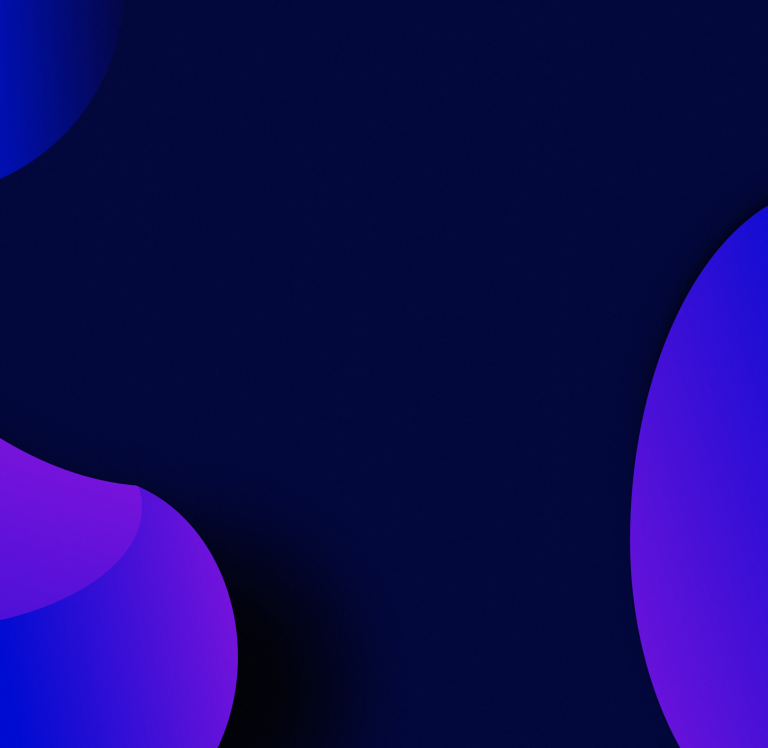
Write a Shadertoy shader that draws this background.

```glsl
// Deep navy backdrop with glossy blue and violet rounded blobs and soft shadows.

const vec3 NAVY     = vec3(0.008, 0.027, 0.235);
const vec3 SHADOW   = vec3(0.008, 0.008, 0.035);
const vec3 BLUE     = vec3(0.000, 0.045, 0.820);
const vec3 VIOLET   = vec3(0.470, 0.075, 0.860);
const vec3 ROYAL    = vec3(0.000, 0.060, 0.680);
const vec3 MIDNIGHT = vec3(0.018, 0.025, 0.270);

// Usual sine hash
float hash(vec2 p) {
    return fract(sin(dot(p, vec2(12.9898, 78.233))) * 43758.5453);
}

// Approximate signed distance to an ellipse, negative inside
float ellipse(vec2 p, vec2 center, vec2 radii) {
    vec2 q = p - center;
    float k0 = length(q / radii) + 1e-4;
    float k1 = length(q / (radii * radii)) + 1e-4;
    return k0 * (k0 - 1.0) / k1;
}

// Antialiased coverage of a distance field
float cover(float d, float pixel) {
    return smoothstep(0.75 * pixel, -0.75 * pixel, d);
}

// Blue to violet ramp shared by the bright blobs
vec3 ramp(float t) {
    return mix(BLUE, VIOLET, clamp(t, 0.0, 1.0));
}

// Thin shadow hugging the outside of a shape
float rimShadow(float d, float width) {
    return exp(-max(d, 0.0) / width);
}

// Lower left blob: a rounded lobe joined to a concave shoulder
float lobe(vec2 p) {
    float body = ellipse(p, vec2(0.1176, 0.1217), vec2(0.2005, 0.242));
    float slope = -0.61 + 2.872 * p.x;
    float curve = 0.4144 - 0.61 * p.x + 1.436 * p.x * p.x;
    float shoulder = (p.y - curve) / length(vec2(1.0, slope));
    return max(shoulder, min(body, p.x - 0.147));
}

// Right blob: taller above its widest point than below
float rightBlob(vec2 p) {
    vec2 center = vec2(1.119, 0.278);
    float height = p.y > center.y ? 0.4746 : 0.426;
    return ellipse(p, center, vec2(0.2767, height));
}

void mainImage(out vec4 fragColor, in vec2 fragCoord) {
    vec2 p = fragCoord / iResolution.y;
    float pixel = 1.0 / iResolution.y;

    float corner = length(p - vec2(-0.1136, 1.016)) - 0.2794;
    float left = lobe(p);
    float petal = ellipse(p, vec2(-0.131, 0.3222), vec2(0.3209, 0.1658));
    float right = rightBlob(p);

    // Backdrop and the wide shadow cast by the lower left blob
    vec3 color = NAVY;
    float spread = length((p - vec2(0.2874, 0.0775)) / vec2(0.274, 0.314));
    color = mix(color, SHADOW, smoothstep(1.0, 0.2, spread));
    color = mix(color, SHADOW, 0.25 * rimShadow(left, 0.02));

    // Rim shadow, strongest on the upper flank of the right blob
    float flank = smoothstep(0.3, 0.65, p.y);
    color = mix(color, SHADOW, mix(0.1, 0.7, flank) * rimShadow(right, 0.012));

    // Upper left disc
    float fade = clamp(p.x / 0.165 - 0.3 * (1.0 - p.y), 0.0, 1.0);
    color = mix(color, mix(ROYAL, MIDNIGHT, fade), cover(corner, pixel));

    // Lower left blob with its overlapping petal
    vec3 leftColor = ramp(3.0 * p.x + 0.6 * (p.y - 0.14));
    vec3 petalColor = ramp(1.0 + 1.5 * (p.y - 0.412) + 0.45 * p.x);
    leftColor = mix(leftColor, petalColor, cover(petal, pixel));
    color = mix(color, leftColor, cover(left, pixel));

    // Right blob
    float rightTone = 0.17 + 1.87 * (1.027 - p.x) + 0.65 * (0.692 - p.y);
    color = mix(color, ramp(rightTone), cover(right, pixel));

    // Faint grain against banding
    color += (hash(floor(p * 498.0)) - 0.5) * 0.006;
    fragColor = vec4(clamp(color, 0.0, 1.0), 1.0);
}
```
